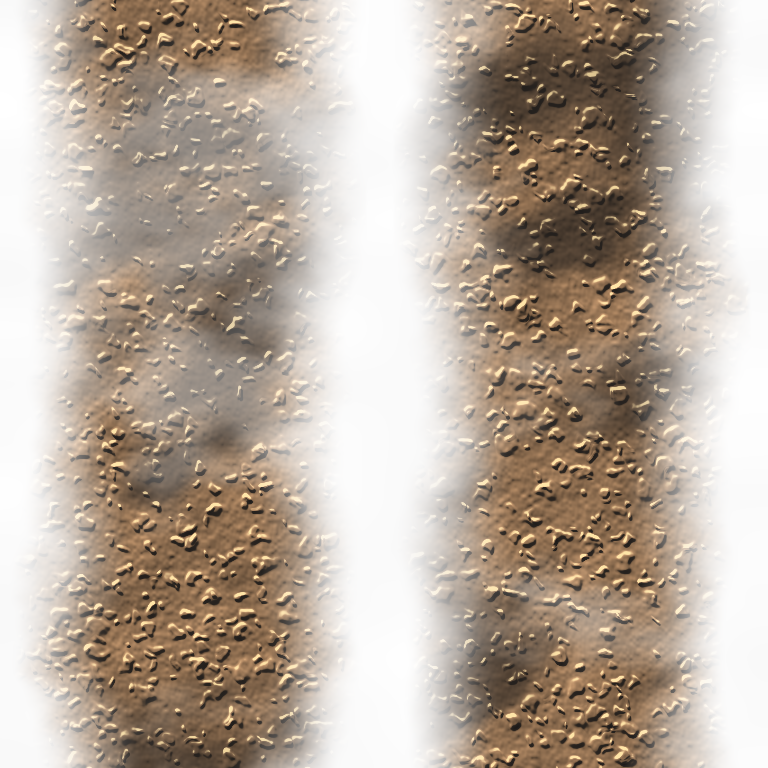
Reproduce this texture procedurally as a three.js fragment shader.

```glsl
// Two vertical bands of rough, stony soil fading into white mist on both sides.
// Relief is a height field of grain and scattered clods, lit from the upper left;
// broad noise adds dark damp patches and makes the mist uneven.
varying vec2 vUv;

float hash(vec2 p) {
  return fract(sin(dot(p, vec2(127.1, 311.7))) * 43758.5453);
}

float noise(vec2 p) {
  vec2 i = floor(p), f = fract(p);
  f = f * f * (3.0 - 2.0 * f);
  return mix(mix(hash(i), hash(i + vec2(1.0, 0.0)), f.x),
             mix(hash(i + vec2(0.0, 1.0)), hash(i + 1.0), f.x), f.y);
}

float fbm(vec2 p) {
  float sum = 0.0, amp = 0.53;
  for (int i = 0; i < 4; i++) {
    sum += amp * noise(p);
    p = mat2(1.6, 1.2, -1.2, 1.6) * p + 7.3;
    amp *= 0.5;
  }
  return sum;
}

// Domes of random size in jittered cells; only a share of the cells is filled
float clods(vec2 p, float fill) {
  vec2 cell = floor(p);
  float height = 0.0;
  for (int y = -1; y <= 1; y++) {
    for (int x = -1; x <= 1; x++) {
      vec2 id = cell + vec2(float(x), float(y));
      vec2 center = id + 0.15 + 0.7 * vec2(hash(id), hash(id + 31.7));
      float radius = mix(0.25, 0.6, hash(id + 57.3));
      float dome = 1.0 - smoothstep(0.35, 1.0, length(p - center) / radius);
      height = max(height, dome * step(hash(id + 83.1), fill));
    }
  }
  return height;
}

float soilHeight(vec2 p) {
  vec2 warp = vec2(noise(p * 85.0), noise(p * 85.0 + 40.0)) - 0.5;
  vec2 q = p + 0.014 * warp;
  float grain = 0.42 * noise(p * vec2(135.0, 150.0)) + 0.22 * noise(p * 240.0 + 9.0);
  float large = clods(q * vec2(34.0, 42.0), 0.36);
  float small = clods(q * vec2(58.0, 72.0) + 17.0, 0.34);
  return grain + 0.95 * large + 0.65 * small;
}

void main() {
  vec2 uv = vUv;

  // Directional relief: positive on faces turned to the light
  vec2 toLight = vec2(-0.0018, 0.0042);
  float relief = soilHeight(uv) - soilHeight(uv + toLight);

  // Broad tone, stretched along a rising diagonal
  vec2 slanted = mat2(0.87, -0.5, 0.5, 0.87) * uv;
  float damp = smoothstep(0.46, 0.74, fbm(slanted * vec2(5.0, 9.0) + 3.0));
  float mottle = fbm(slanted * vec2(18.0, 34.0));

  vec3 brown = vec3(0.57, 0.44, 0.32);
  vec3 soot = vec3(0.14, 0.125, 0.115);
  vec3 cream = vec3(1.0, 0.90, 0.66);

  vec3 soil = brown * (0.72 + 0.5 * mottle + 0.75 * relief);
  soil = mix(soil, soot, 0.6 * damp);
  soil = mix(soil, soot, 0.9 * (1.0 - smoothstep(-0.62, -0.16, relief)));
  soil = mix(soil, cream, (1.0 - 0.25 * damp) * smoothstep(0.34, 0.8, relief));

  // Mist: clear along the middle of each band, white between the bands
  float across = abs(fract(uv.x * 2.0 + 0.01) - 0.5) * 0.5;
  float drift = fbm(uv * vec2(6.0, 7.0) + 21.0) - 0.5;
  float mist = smoothstep(0.07, 0.217, across + 0.09 * drift);
  mist = max(mist, smoothstep(0.18, 0.235, across));
  mist = mix(mist, 1.0, 0.42 * smoothstep(0.5, 0.76, fbm(uv * vec2(4.0, 6.0) + 50.0)));
  vec3 white = vec3(0.975 + 0.025 * noise(uv * vec2(7.0, 14.0)));

  gl_FragColor = vec4(mix(clamp(soil, 0.0, 1.0), white, mist), 1.0);
}
```
